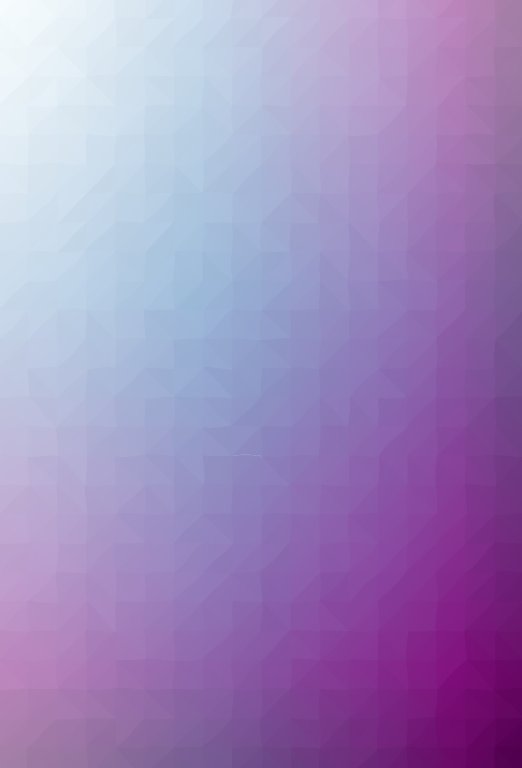
Reproduce this background procedurally as a WebGL 1 fragment shader.

```glsl
precision highp float;
// A low-poly sheet of small triangles, from white through blue to deep magenta.
// One colour ramp is read across and again downward, then the two are averaged;
// each triangle takes most of its colour from its own centroid.

uniform vec2 u_resolution;

const float CELL = 0.0559;                   // cell side, in canvas widths
const vec2 GRID_SHIFT = vec2(0.0536, 0.0345); // first grid lines from top left
const float FACET = 0.65;                    // 0 smooth gradient, 1 flat triangles
const float WOBBLE = 0.022;                  // bend of the grid lines, in cells
const float RISING_SHARE = 0.62;             // share of cells split bottom left to top right
const float TINT = 0.008;                    // random brightness per triangle
const float SEAM_SHARE = 0.012;              // share of cells with a pale seam
const float SEAM_WIDTH = 0.025;              // in cells
const float SEAM_GLOW = 0.12;

const vec3 WHITE    = vec3(0.969, 0.988, 0.992);
const vec3 ICE      = vec3(0.878, 0.925, 0.957);
const vec3 PALE     = vec3(0.749, 0.827, 0.902);
const vec3 SKY      = vec3(0.620, 0.737, 0.855);
const vec3 LAVENDER = vec3(0.549, 0.588, 0.776);
const vec3 VIOLET   = vec3(0.549, 0.420, 0.694);
const vec3 PURPLE   = vec3(0.533, 0.255, 0.616);
const vec3 MAGENTA  = vec3(0.506, 0.059, 0.486);
const vec3 PLUM     = vec3(0.302, 0.000, 0.294);

float hash(vec2 p) {
  return fract(sin(dot(p, vec2(127.1, 311.7))) * 43758.5);
}

// Nine evenly spaced colours, joined linearly
vec3 ramp(float t) {
  float s = clamp(t, 0.0, 1.0) * 8.0;
  vec3 c = mix(WHITE, ICE, clamp(s, 0.0, 1.0));
  c = mix(c, PALE,     clamp(s - 1.0, 0.0, 1.0));
  c = mix(c, SKY,      clamp(s - 2.0, 0.0, 1.0));
  c = mix(c, LAVENDER, clamp(s - 3.0, 0.0, 1.0));
  c = mix(c, VIOLET,   clamp(s - 4.0, 0.0, 1.0));
  c = mix(c, PURPLE,   clamp(s - 5.0, 0.0, 1.0));
  c = mix(c, MAGENTA,  clamp(s - 6.0, 0.0, 1.0));
  return mix(c, PLUM,  clamp(s - 7.0, 0.0, 1.0));
}

// Average of the ramp across and the ramp downward
vec3 field(vec2 p, float canvasHeight) {
  return 0.5 * (ramp(p.x) + ramp(p.y / canvasHeight));
}

// Slight bend that keeps the grid from being perfectly straight
vec2 bend(vec2 g) {
  return WOBBLE * (sin(g.yx * 2.3 + g * 1.1) + sin(g.yx * 3.7 - g * 1.9 + 2.0));
}

// p is measured from the top left, in canvas widths
vec3 sheet(vec2 p, float canvasHeight) {
  vec2 grid = (p - GRID_SHIFT) / CELL;
  grid += bend(grid);
  vec2 cell = floor(grid);
  vec2 f = grid - cell;

  // Split the cell along one of its diagonals
  bool rising = hash(cell) < RISING_SHARE;
  float side = rising ? f.x + f.y - 1.0 : f.x - f.y;
  float beyond = step(0.0, side);
  vec2 centroid = rising ? vec2(1.0 + beyond) / 3.0
                         : vec2(1.0 + beyond, 2.0 - beyond) / 3.0;

  // Facet colour over the smooth gradient
  vec2 center = (cell + centroid) * CELL + GRID_SHIFT;
  vec3 color = mix(field(p, canvasHeight), field(center, canvasHeight), FACET);
  color += TINT * (2.0 * hash(cell + centroid + 7.3) - 1.0);

  // Rare pale seam on the top, left or diagonal edge
  float pick = hash(cell + 31.7);
  float edge = pick < 0.33 ? f.x : (pick < 0.66 ? f.y : abs(side) * 0.707);
  float seam = 1.0 - smoothstep(0.0, SEAM_WIDTH, edge);
  return color + SEAM_GLOW * seam * step(hash(cell + 53.1), SEAM_SHARE);
}

void main() {
  float canvasHeight = u_resolution.y / u_resolution.x;
  vec3 color = vec3(0.0);

  // Four samples per pixel smooth the edges
  for (int j = 0; j < 2; j++) {
    for (int i = 0; i < 2; i++) {
      vec2 offset = vec2(float(i), float(j)) * 0.5 - 0.25;
      vec2 p = (gl_FragCoord.xy + offset) / u_resolution.x;
      p.y = canvasHeight - p.y;
      color += 0.25 * sheet(p, canvasHeight);
    }
  }
  gl_FragColor = vec4(color, 1.0);
}
```
